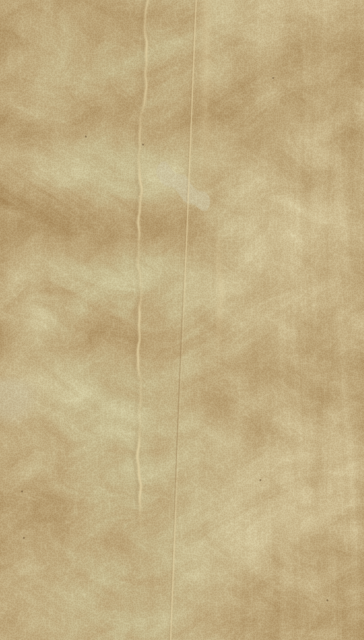
This texture is drawn by a Shadertoy shader. Its source:

```glsl
// Aged tan paper with soft brown stains, long vertical creases and fine grain.

const vec3 STAIN_BROWN  = vec3(0.685, 0.575, 0.395);
const vec3 PAPER_PALE   = vec3(0.835, 0.775, 0.610);
const vec3 GREEN_TINT   = vec3(-0.020, 0.003, 0.002);
const vec3 CREASE_LIGHT = vec3(0.89, 0.82, 0.64);
const vec3 CREASE_SHADE = vec3(0.61, 0.50, 0.34);
const vec3 SCUFF_COLOR  = vec3(0.805, 0.765, 0.63);
const vec3 SPECK_COLOR  = vec3(0.42, 0.33, 0.22);
const float BASE_TONE      = 0.635;
const float STAIN_DEPTH    = 0.37;
const float BAND_DEPTH     = 0.25;
const float BAND_PERIOD    = 0.178;
const float STREAK_DEPTH   = 0.13;
const float MOTTLE_DEPTH   = 0.20;
const float GRAIN_DEPTH    = 0.34;
const float GRAIN_SCALE    = 310.0;
const float SPECK_SCALE    = 11.0;
const float TAU = 6.28318;

vec2 hash2(vec2 p) {
    vec3 q = fract(p.xyx * vec3(0.1031, 0.1030, 0.0973));
    q += dot(q, q.yzx + 33.33);
    return fract((q.xx + q.yz) * q.zy);
}

// Distance to the nearest scattered cell point.
float cellular(vec2 p) {
    vec2 cell = floor(p), f = fract(p);
    float nearest = 4.0;
    for (int j = -1; j <= 1; j++)
        for (int i = -1; i <= 1; i++) {
            vec2 o = vec2(i, j);
            vec2 d = o + hash2(cell + o) - f;
            nearest = min(nearest, dot(d, d));
        }
    return sqrt(nearest);
}

// Cloudy field of warped, rotated sine layers, about -1 to 1.
float layeredSines(vec2 p) {
    float sum = 0.0, amp = 0.5;
    for (int i = 0; i < 7; i++) {
        p += 0.7 * sin(p.yx * 1.3 + float(i) * 1.9);
        sum += amp * sin(p.x) * sin(p.y + 1.1);
        p = mat2(0.8, 0.6, -0.6, 0.8) * p * 1.75 + 2.3;
        amp *= 0.66;
    }
    return sum;
}

float ridge(float d, float width) { return exp(-d * d / (width * width)); }

float span(float lo, float hi, float soft, float y) {
    return smoothstep(lo - soft, lo + soft, y) * (1.0 - smoothstep(hi - soft, hi + soft, y));
}

float segmentDistance(vec2 p, vec2 a, vec2 b) {
    vec2 ab = b - a;
    float t = clamp(dot(p - a, ab) / dot(ab, ab), 0.0, 1.0);
    return length(p - a - ab * t);
}

float paperTone(vec2 p, float width) {
    float cloud = layeredSines(p * vec2(9.0, 15.0) + 4.0);
    float fine = layeredSines(p * vec2(38.0, 55.0) + 1.7);
    float tone = BASE_TONE + STAIN_DEPTH * cloud + MOTTLE_DEPTH * fine;

    // Broad horizontal stains on the left
    float phase = (p.y - 0.645 + 0.025 * cloud) / BAND_PERIOD;
    float reach = 1.0 - smoothstep(0.22, 0.46, p.x + 0.06 * cloud);
    tone -= BAND_DEPTH * cos(TAU * phase) * reach * span(0.42, 0.86, 0.06, p.y);

    // Vertical streaks, stronger on the right
    float streak = layeredSines(p * vec2(75.0, 5.0) + 8.0);
    tone += STREAK_DEPTH * streak * mix(0.6, 1.4, smoothstep(0.2, 0.5, p.x));

    // Browned edges and upper left corner
    float edge = min(p.x, width - p.x);
    tone -= 0.20 * exp(-edge / 0.045) + 0.09 * exp(-p.y / 0.07);
    tone -= 0.28 * exp(-length((p - vec2(0.0, 0.88)) / vec2(0.12, 0.14)));
    return tone;
}

void mainImage(out vec4 fragColor, in vec2 fragCoord) {
    vec2 p = fragCoord / iResolution.y;
    float pixel = 1.0 / iResolution.y;
    float width = iResolution.x * pixel;

    // Paper and grain
    float tone = paperTone(p, width);
    float grain = cellular(p * GRAIN_SCALE) - 0.5;
    grain += 0.4 * (cellular(p * GRAIN_SCALE * 0.4) - 0.5);
    float green = ridge(p.x - 0.19, 0.17) * smoothstep(0.35, 0.85, tone);

    // Pale scuffs, flatter than the paper around them
    float mark = segmentDistance(p, vec2(0.255, 0.732), vec2(0.314, 0.685));
    float scuff = 0.75 * (1.0 - smoothstep(0.011, 0.015, mark + 0.003 * sin(p.x * 190.0)));
    float blot = length((p - vec2(0.012, 0.375)) / vec2(0.05, 0.035));
    scuff = max(scuff, 0.65 * (1.0 - smoothstep(0.5, 1.2, blot + 0.1 * sin(p.y * 90.0))));

    vec3 color = mix(STAIN_BROWN, PAPER_PALE, clamp(tone, -0.15, 1.1));
    color += GREEN_TINT * green;
    color = mix(color, SCUFF_COLOR, scuff);
    color += grain * GRAIN_DEPTH * (PAPER_PALE - STAIN_BROWN);

    // Wavering crease, straight hairline crease and faint folds
    float wave = 0.0018 * sin(p.y * 38.0) + 0.0012 * sin(p.y * 83.0) + 0.0006 * sin(p.y * 190.0);
    float bend = p.x - 0.218 - 0.011 * smoothstep(0.74, 0.93, p.y) - wave;
    float bendFade = span(0.17, 1.2, 0.06, p.y) * (0.65 + 0.35 * sin(p.y * 29.0 + sin(p.y * 61.0)));
    float line = p.x - mix(0.266, 0.306, p.y);
    float lineDark = span(0.22, 0.52, 0.08, p.y);
    float fold = ridge(p.x - 0.343 - wave, 0.005) * span(0.47, 0.62, 0.05, p.y)
               + ridge(p.x - 0.322, 0.008) * smoothstep(0.6, 0.95, p.y);
    color = mix(color, CREASE_SHADE, 0.22 * bendFade * ridge(bend + 0.005, 0.0035));
    color = mix(color, CREASE_LIGHT, 0.75 * bendFade * ridge(bend, 0.0021) + 0.25 * fold);
    color = mix(color, CREASE_SHADE, mix(0.15, 0.40, lineDark) * ridge(line + 0.0018, 0.0012));
    color = mix(color, CREASE_LIGHT, mix(0.55, 0.15, lineDark) * ridge(line - 0.0006, 0.0013));

    // Sparse specks
    vec2 cell = floor(p * SPECK_SCALE);
    vec2 rnd = hash2(cell + 17.0);
    float d = length(p - (cell + 0.2 + 0.6 * hash2(cell + 51.0)) / SPECK_SCALE);
    float speck = (1.0 - smoothstep(0.0012 - pixel, 0.0012 + pixel, d)) * step(0.82, rnd.x);
    color = mix(color, rnd.y > 0.4 ? SPECK_COLOR : CREASE_LIGHT, 0.7 * speck);

    fragColor = vec4(clamp(color, 0.0, 1.0), 1.0);
}
```
